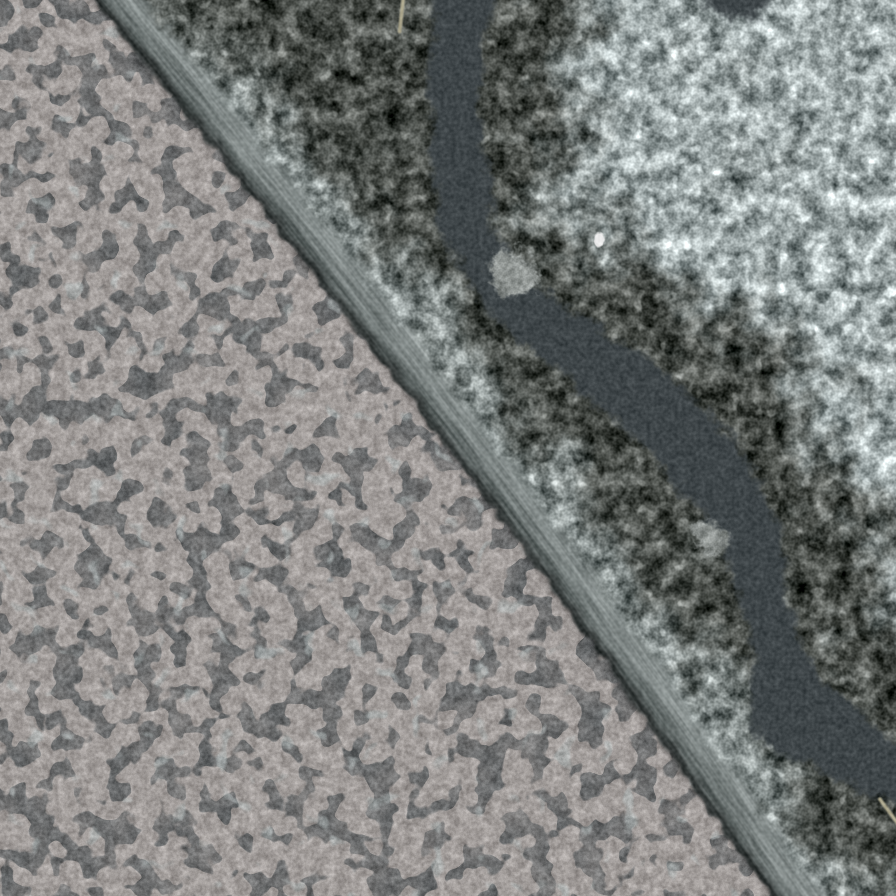
Give the GLSL for this texture, as a Shadertoy shader.

```glsl
// Speckled granite slab meeting weathered rock along a diagonal worn strip.
// Signed distances place the strip and a winding tar-filled crack; gradient
// noise builds the mineral grains, lichen, moss and streaks.

const vec3 GRANITE_LIGHT = vec3(0.635, 0.615, 0.605);
const vec3 GRANITE_DARK = vec3(0.375, 0.385, 0.390);
const vec3 ROCK_LIGHT = vec3(0.615, 0.655, 0.655);
const vec3 MOSS = vec3(0.265, 0.280, 0.262);
const vec3 STRIP = vec3(0.405, 0.435, 0.430);
const vec3 TAR = vec3(0.245, 0.272, 0.284);
const vec3 STONE = vec3(0.56, 0.58, 0.57);
const vec3 STRAW = vec3(0.67, 0.65, 0.55);
const float STRIP_WIDTH = 0.043;
const float GRAIN_SCALE = 34.0;
const float ROCK_SCALE = 42.0;
const float ROCK_CONTRAST = 0.85;
const float FILM_GRAIN = 0.08;

// Crack path from top to bottom: x, y, half width
const int CRACK_COUNT = 10;
const vec3 CRACK[CRACK_COUNT] = vec3[](
    vec3(0.520, 1.02, 0.030), vec3(0.508, 0.90, 0.026),
    vec3(0.520, 0.74, 0.027), vec3(0.570, 0.665, 0.027),
    vec3(0.690, 0.58, 0.036), vec3(0.785, 0.49, 0.040),
    vec3(0.840, 0.40, 0.032), vec3(0.860, 0.30, 0.022),
    vec3(0.885, 0.205, 0.046), vec3(1.02, 0.12, 0.025));

vec2 gradient(ivec2 cell) {
    uvec2 q = uvec2(cell) * uvec2(1597334673u, 3812015801u);
    uint h = (q.x ^ q.y) * 1597334673u;
    h = (h ^ (h >> 15)) * 2246822519u;
    h ^= h >> 13;
    float angle = float(h & 65535u) * 6.2832 / 65536.0;
    return vec2(cos(angle), sin(angle));
}

float noise(vec2 p) {
    ivec2 i = ivec2(floor(p));
    vec2 f = fract(p);
    vec2 u = f * f * f * (f * (f * 6.0 - 15.0) + 10.0);
    float a = dot(gradient(i), f);
    float b = dot(gradient(i + ivec2(1, 0)), f - vec2(1, 0));
    float c = dot(gradient(i + ivec2(0, 1)), f - vec2(0, 1));
    float d = dot(gradient(i + ivec2(1, 1)), f - vec2(1, 1));
    return mix(mix(a, b, u.x), mix(c, d, u.x), u.y);
}

float fbm(vec2 p) {
    float sum = 0.0, amp = 0.5;
    for (int i = 0; i < 4; i++) {
        sum += amp * noise(p);
        p = mat2(1.6, 1.2, -1.2, 1.6) * p + 7.3;
        amp *= 0.68;
    }
    return sum;
}

float segment(vec2 p, vec2 a, vec2 b) {
    vec2 d = b - a;
    return length(p - a - d * clamp(dot(p - a, d) / dot(d, d), 0.0, 1.0));
}

// x: distance to the crack border, y: horizontal offset from its centre
vec2 crackField(vec2 p) {
    float dist = 9.0, centre = 2.0;
    for (int i = 0; i < CRACK_COUNT - 1; i++) {
        vec3 a = CRACK[i], b = CRACK[i + 1];
        vec2 ab = b.xy - a.xy;
        float t = clamp(dot(p - a.xy, ab) / dot(ab, ab), 0.0, 1.0);
        dist = min(dist, length(p - a.xy - ab * t) - mix(a.z, b.z, t));
        if (p.y <= a.y && p.y > b.y) centre = mix(a.x, b.x, (a.y - p.y) / (a.y - b.y));
    }
    return vec2(dist, p.x - centre);
}

vec3 granite(vec2 p) {
    vec2 warped = p + 0.007 * vec2(noise(p * 65.0), noise(p * 65.0 + 31.0));
    float blobs = noise(warped * GRAIN_SCALE) + 0.45 * noise(warped * GRAIN_SCALE * 2.1 + 9.0);
    float dark = smoothstep(0.03, 0.15, blobs + 0.12 * noise(p * 6.0));
    vec3 col = mix(GRANITE_LIGHT, GRANITE_DARK, dark * (0.78 + 0.5 * noise(p * 28.0 + 5.0)));
    float pale = smoothstep(0.28, 0.5, noise(warped * 42.0 + 60.0));
    col = mix(col, vec3(0.68, 0.71, 0.71), 0.6 * pale);
    return col + 0.26 * fbm(p * 80.0);
}

vec3 rock(vec2 p, float s, vec2 crack) {
    float patches = fbm(p * 9.0 + 3.0);
    float open = smoothstep(0.025, 0.16, crack.x + 0.16 * patches) * smoothstep(0.08, 0.3, p.y);
    float lichen = 1.0 - smoothstep(0.05, 0.125, s + 0.13 * patches);
    lichen *= 0.72 * (1.0 - 0.75 * smoothstep(0.88, 0.99, p.y));
    float light = crack.y > 0.0 ? open : lichen;
    float n = fbm(p * ROCK_SCALE);
    vec3 col = mix(MOSS, ROCK_LIGHT, clamp(light + 0.35 * patches, 0.0, 1.0));
    col += ROCK_CONTRAST * mix(0.75, 1.0, light) * n;
    return col + 0.16 * smoothstep(0.2, 0.5, noise(p * 75.0 + 17.0));
}

vec3 strip(float s, float along) {
    float streaks = noise(vec2(along * 9.0, s * 170.0)) + 0.6 * noise(vec2(along * 25.0, s * 330.0));
    float profile = mix(-0.10, 0.11, smoothstep(0.0, STRIP_WIDTH * 0.8, s));
    return STRIP + profile + 0.16 * streaks;
}

void mainImage(out vec4 fragColor, in vec2 fragCoord) {
    vec2 p = fragCoord / iResolution.y;
    float aa = 1.5 / iResolution.y;

    // Signed distance across the diagonal joint, positive on the rock side
    float jointX = 0.105 + 0.755 * (1.0 - p.y) + 0.017 * sin(3.1416 * p.y);
    float s = (p.x - jointX) * 0.798;
    float along = dot(p, vec2(0.602, -0.798));

    // Rock with its crack and a second tar spot at the top
    vec2 crack = crackField(p);
    vec3 rockCol = rock(p, s, crack);
    float tarDist = min(crack.x, length((p - vec2(0.82, 1.01)) * vec2(0.7, 1.0)) - 0.028);
    tarDist += 0.024 * fbm(p * 30.0);
    vec3 tarCol = TAR + 0.10 * fbm(p * 90.0);
    rockCol = mix(tarCol, rockCol, smoothstep(-0.006, 0.008, tarDist));

    // Embedded pale stones and one bright chip
    float rough = 0.025 * fbm(p * 40.0 + 8.0);
    float stones = min(length(p - vec2(0.573, 0.695)) - 0.026, length(p - vec2(0.792, 0.398)) - 0.018);
    rockCol = mix(STONE + 0.4 * fbm(p * 60.0), rockCol, smoothstep(-0.005, 0.006, stones + rough));
    float chip = length((p - vec2(0.668, 0.732)) * vec2(1.2, 0.9)) - 0.007;
    rockCol = mix(vec3(0.92), rockCol, smoothstep(-aa, aa, chip + 0.2 * rough));

    // Layers across the joint, with a ragged shadow at the slab edge
    float ragged = s + 0.007 * noise(p * 55.0);
    vec3 col = mix(granite(p), strip(s, along), smoothstep(-0.003, 0.003, ragged));
    float outer = s + 0.022 * fbm(p * 32.0 + 4.0);
    col = mix(col, rockCol, smoothstep(STRIP_WIDTH - 0.008, STRIP_WIDTH + 0.012, outer));
    col *= 1.0 - 0.36 * exp(-pow((ragged - 0.003) / 0.006, 2.0));

    // Dry grass blades
    float blades = min(segment(p, vec2(0.446, 0.965), vec2(0.451, 1.01)), segment(p, vec2(0.982, 0.108), vec2(1.01, 0.07)));
    col = mix(STRAW, col, smoothstep(0.002 - aa, 0.002 + aa, blades));

    col += FILM_GRAIN * noise(p * 230.0);
    fragColor = vec4(clamp(col, 0.0, 1.0), 1.0);
}
```
